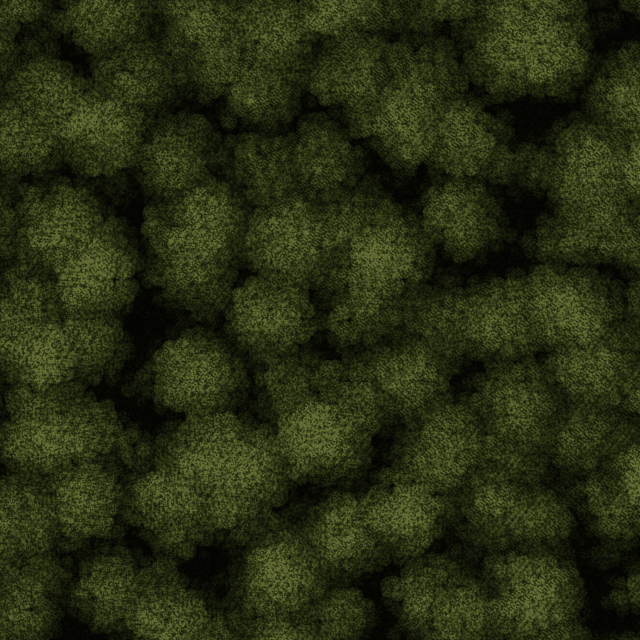
Write a WebGL 1 fragment shader that draws this texture.

```glsl
precision highp float;
// Dense forest canopy seen from above: ragged crowns built of leafy clumps.

uniform vec2 u_resolution;

const vec3 SHADOW_COLOR = vec3(0.016, 0.021, 0.006);
const vec3 LEAF_COLOR   = vec3(0.163, 0.192, 0.070);
const vec3 SUNLIT_COLOR = vec3(0.345, 0.383, 0.178);

const float TALL_CELLS  = 8.5;    // tall crowns across the canvas
const float LOW_CELLS   = 12.0;   // understory crowns across the canvas
const float LUMP_CELLS  = 26.0;   // branch masses across the canvas
const float CLUMP_CELLS = 62.0;   // leaf clumps across the canvas
const float TUFT_CELLS  = 165.0;  // small tufts across the canvas
const float GRAIN_CELLS = 440.0;  // leaf speckle across the canvas

const float CROWN_RADIUS = 0.66;  // in crown cells
const float CROWN_DROP   = 0.70;  // height lost from crown top to rim
const float CROWN_WARP   = 0.028; // raggedness of crown outlines
const float LUMP_RELIEF  = 0.22;
const float CLUMP_RADIUS = 0.85;  // in clump cells
const float CLUMP_RELIEF = 0.27;
const float CLUMP_LIFT   = 0.13;  // random height of single clumps
const float CLUMP_OFFSET = 0.27;
const float TUFT_RELIEF  = 0.38;
const float GRAIN_AMOUNT = 0.95;

float hash(vec2 p) {
  return fract(sin(dot(p, vec2(127.1, 311.7))) * 43758.5453);
}

vec2 hash2(vec2 p) {
  return vec2(hash(p), hash(p + 57.3));
}

float valueNoise(vec2 p) {
  vec2 cell = floor(p);
  vec2 f = fract(p);
  f = f * f * (3.0 - 2.0 * f);
  float bottom = mix(hash(cell), hash(cell + vec2(1.0, 0.0)), f.x);
  float top = mix(hash(cell + vec2(0.0, 1.0)), hash(cell + 1.0), f.x);
  return mix(bottom, top, f.y);
}

// Highest dome at p, one scattered crown per cell.
float crownLayer(vec2 p, float lowTop, float highTop, float seed) {
  vec2 cell = floor(p);
  float height = 0.0;
  for (int y = -1; y <= 1; y++) {
    for (int x = -1; x <= 1; x++) {
      vec2 id = cell + vec2(float(x), float(y));
      vec2 rnd = hash2(id + seed);
      vec2 toCrown = (id + 0.05 + 0.9 * rnd - p) / CROWN_RADIUS;
      float top = mix(lowTop, highTop, fract(rnd.x * 17.0 + rnd.y * 31.0));
      height = max(height, top - CROWN_DROP * dot(toCrown, toCrown));
    }
  }
  return height;
}

float crownHeight(vec2 uv) {
  vec2 lump = vec2(valueNoise(uv * LUMP_CELLS), valueNoise(uv * LUMP_CELLS + 71.0));
  vec2 p = uv + CROWN_WARP * (lump - 0.5);
  float tall = crownLayer(p * TALL_CELLS, 0.60, 0.92, 3.0);
  float low = crownLayer(p * LOW_CELLS, 0.18, 0.48, 91.0);
  float height = max(tall, low);
  return height + LUMP_RELIEF * (lump.x - 0.5) * smoothstep(0.0, 0.3, height);
}

// Overlapping round clumps, each at the crown height of its own centre.
float clumpHeight(vec2 uv) {
  vec2 p = uv * CLUMP_CELLS;
  vec2 cell = floor(p);
  float height = -1.0;
  for (int y = -1; y <= 1; y++) {
    for (int x = -1; x <= 1; x++) {
      vec2 id = cell + vec2(float(x), float(y));
      vec2 center = id + 0.1 + 0.8 * hash2(id + 17.0);
      vec2 toClump = (center - p) / CLUMP_RADIUS;
      float dist2 = dot(toClump, toClump);
      float cap = sqrt(max(1.0 - dist2, 0.0)) - 3.0 * max(dist2 - 1.0, 0.0);
      float lift = CLUMP_LIFT * (hash(id + 29.0) - 0.5);
      height = max(height, crownHeight(center / CLUMP_CELLS) + lift + CLUMP_RELIEF * cap);
    }
  }
  return height - CLUMP_OFFSET;
}

// Rounded tufts: high at their centres, low in the seams between them.
float tuftRelief(vec2 p) {
  vec2 cell = floor(p);
  float nearest = 2.0;
  for (int y = -1; y <= 1; y++) {
    for (int x = -1; x <= 1; x++) {
      vec2 id = cell + vec2(float(x), float(y));
      vec2 toTuft = id + hash2(id + 41.0) - p;
      nearest = min(nearest, dot(toTuft, toTuft));
    }
  }
  return 0.25 - nearest;
}

void main() {
  vec2 uv = gl_FragCoord.xy / u_resolution.y;

  // Height sets how much light reaches the leaves.
  float light = clumpHeight(uv);
  light += TUFT_RELIEF * tuftRelief(uv * TUFT_CELLS) * (0.2 + max(light, 0.0));

  // Fine leaf speckle on a turned lattice, present in sun and shade.
  vec2 turned = vec2(0.8 * uv.x - 0.6 * uv.y, 0.6 * uv.x + 0.8 * uv.y);
  float grain = valueNoise(turned * GRAIN_CELLS) - 0.5;
  light = max(light, 0.0) * (1.0 + GRAIN_AMOUNT * grain) + 0.13 * grain;
  light = clamp(light, 0.0, 1.1);

  vec3 color = mix(SHADOW_COLOR, LEAF_COLOR, min(light * 2.0, 1.0));
  color = mix(color, SUNLIT_COLOR, max(light * 2.0 - 1.0, 0.0));
  gl_FragColor = vec4(color, 1.0);
}
```
